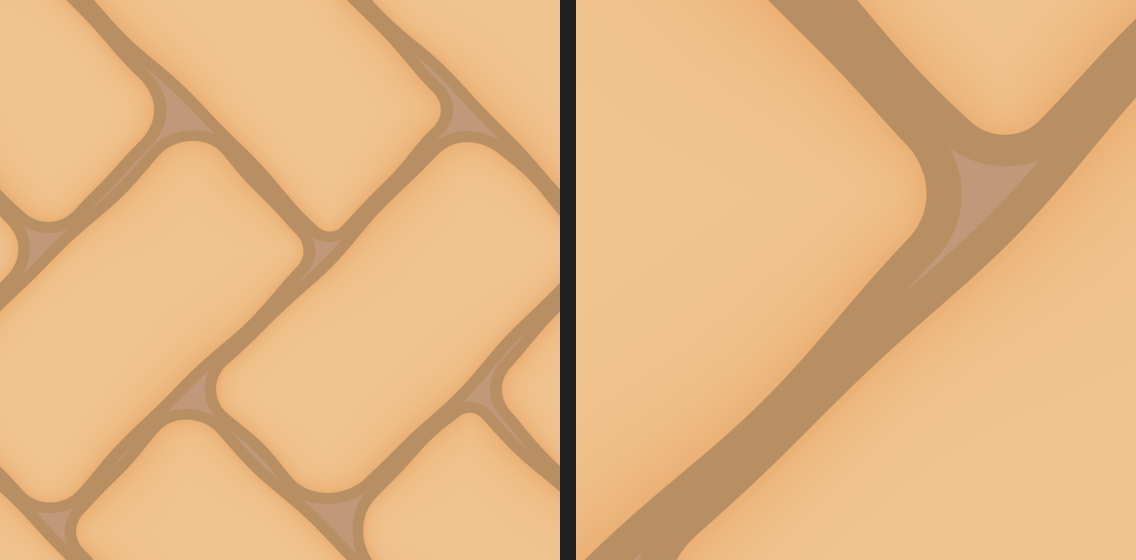
Left, the full canvas; right, a detail of the centre.
This pattern is drawn by a Shadertoy shader. Its source:

```glsl
vec4 hash4(float n) {
    return fract(sin(n * vec4(12.99, 78.23, 37.72, 53.47) + vec4(1.3, 4.1, 2.7, 5.9)) * 4375.85);
}

// Rounded box whose four corners have their own radii
float roundedBox(vec2 p, vec2 halfSize, vec4 radii) {
    vec2 side = p.x > 0.0 ? radii.xy : radii.zw;
    float r = p.y > 0.0 ? side.x : side.y;
    vec2 q = abs(p) - halfSize + r;
    return min(max(q.x, q.y), 0.0) + length(max(q, 0.0)) - r;
}

// Signed distance and edge warmth of one worn brick, in brick widths
vec2 brick(vec2 p, float id) {
    vec4 rnd = hash4(id + 1.0);
    vec2 phase = 6.283 * rnd.xy;
    vec2 worn = p + 0.011 * sin(p.yx * vec2(6.0, 4.5) + phase)
                  + 0.005 * sin(p.yx * vec2(13.0, 10.0) + phase.yx);
    float d = roundedBox(worn, vec2(0.947, 0.447), 0.07 + 0.19 * hash4(id + 7.0));
    float falloff = 0.07 + 0.02 * sin(3.0 * p.x + 4.0 * p.y + 6.283 * rnd.z);
    return vec2(d, exp(min(d, 0.0) / falloff));
}

// Diagonal herringbone: alternate rows of bricks lean opposite ways
vec2 herringbone(vec2 uv) {
    vec2 nearest = vec2(10.0, 0.0);
    float firstRow = floor((uv.y - 0.429) * 2.0);
    for (int j = 0; j < 2; j++) {
        float row = firstRow + float(j);
        float lean = mod(row, 2.0);
        float startX = 0.214 + 0.25 * lean;
        float firstColumn = floor((uv.x - startX) * 2.0);
        for (int i = 0; i < 2; i++) {
            float column = firstColumn + float(i);
            vec2 offset = uv - vec2(startX + 0.5 * column, 0.429 + 0.5 * row);
            vec2 local = 2.0 * vec2(offset.x + offset.y, offset.x - offset.y);
            if (lean > 0.5) local = local.yx;
            vec2 candidate = brick(local, mod(column, 2.0) + 2.0 * lean);
            if (candidate.x < nearest.x) nearest = candidate;
        }
    }
    return nearest;
}

void mainImage(out vec4 fragColor, in vec2 fragCoord) {
    vec2 uv = fragCoord / iResolution.xy;
    float aa = 2.2 / min(iResolution.x, iResolution.y);
    vec2 wall = herringbone(uv);

    // Brick face warming towards its rim
    vec3 face = mix(vec3(0.943, 0.765, 0.563), vec3(0.92, 0.69, 0.455), wall.y);

    // Dark border around each brick, paler mortar in the wider gaps
    vec3 border = vec3(0.72, 0.56, 0.39);
    vec3 mortar = vec3(0.75, 0.60, 0.48);
    vec3 gap = mix(border, mortar, smoothstep(-aa, aa, wall.x - 0.057));

    fragColor = vec4(mix(face, gap, smoothstep(-aa, aa, wall.x)), 1.0);
}
```
